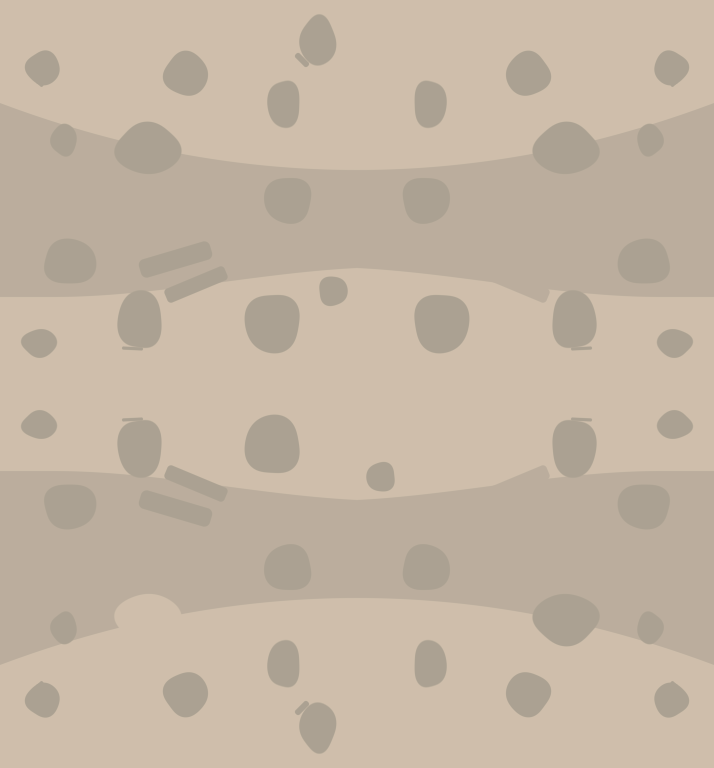
Give the GLSL for this pattern, as a Shadertoy shader.

```glsl
// Spots of one quadrant: centre, then radii, on a 714 x 768 sheet
const vec4 SPOTS[10] = vec4[](
    vec4(314, 316, 17, 17), vec4(171, 310, 22, 22),
    vec4(73, 280, 16.5, 24), vec4(209, 235, 32.5, 25.5),
    vec4(293, 244, 13, 16), vec4(69, 184, 24, 23.5),
    vec4(287, 122, 26.5, 23), vec4(217, 64, 22.5, 29.5),
    vec4(84.5, 61, 28, 30), vec4(317.5, 41, 17.5, 14));

float hash(float n) {
    return fract(sin(n * 127.1) * 43758.5453);
}

// Uneven pebble outline
float pebble(vec2 p, vec4 spot, float seed) {
    vec2 d = (p - spot.xy) / spot.zw;
    float a = atan(d.y, d.x);
    float rim = 1.0 + 0.045 * sin(3.0 * a + 6.283 * hash(seed))
                    + 0.03 * sin(4.0 * a + 6.283 * hash(seed + 20.0));
    return (length(d) - rim) * min(spot.z, spot.w);
}

// Slanted bar with rounded corners
float bar(vec2 p, vec2 a, vec2 b, float halfWidth, float corner) {
    vec2 dir = normalize(b - a);
    vec2 d = p - 0.5 * (a + b);
    vec2 local = abs(vec2(dot(d, dir), dot(d, vec2(-dir.y, dir.x))));
    vec2 e = local - vec2(0.5 * length(b - a), halfWidth) + corner;
    return length(max(e, 0.0)) + min(max(e.x, e.y), 0.0) - corner;
}

float cover(float dist, float pixel) {
    return 1.0 - smoothstep(-0.7 * pixel, 0.7 * pixel, dist);
}

void mainImage(out vec4 fragColor, in vec2 fragCoord) {
    vec2 q = (fragCoord / iResolution.xy - 0.5) * vec2(714, 768);
    vec2 p = abs(q);
    float pixel = 768.0 / iResolution.y;
    bool left = q.x < 0.0, low = q.y < 0.0;

    vec3 sand = vec3(0.81, 0.747, 0.67);
    vec3 clay = vec3(0.733, 0.68, 0.616);
    vec3 stone = vec3(0.672, 0.633, 0.572);

    // Curved bands, mirrored about the middle
    float t = p.x / 357.0;
    float inner = 116.9 - 29.9 * smoothstep(-0.1, 0.85, t);
    float outer = 214.0 + 67.0 * t * t;
    vec3 col = mix(sand, clay, cover(max(inner - p.y, p.y - outer), pixel));

    // Paired bars: stone on the left, clay on the right
    float bars = min(bar(p, vec2(217, 114), vec2(146, 135), 9.5, 6.0),
                     bar(p, vec2(191, 87), vec2(131, 112), 7.5, 4.0));
    col = mix(col, left ? stone : clay, cover(bars, pixel));

    // Mirrored spots; two of them take the ground colour
    for (int i = 0; i < 10; i++) {
        bool faded = low && (left ? i == 3 : i == 8);
        float spot = pebble(p, SPOTS[i], float(i) + 1.0);
        col = mix(col, faded ? sand : stone, cover(spot, pixel));
    }

    // Spots that break the mirror symmetry
    float odd = 1e3;
    if (left != low) odd = pebble(p, vec4(24, 93, 14.5, 15), 11.0);
    if (left) {
        odd = min(odd, pebble(p, vec4(39, 343, 18, 25), 12.0));
        odd = min(odd, bar(p, vec2(61, 330), vec2(49, 318), 3.0, 2.5));
    }

    // Small spurs below the spots
    odd = min(odd, bar(p, vec2(235, 36), vec2(214, 35), 1.6, 1.5));
    odd = min(odd, bar(p, vec2(320, 303), vec2(314, 298), 2.0, 1.5));
    col = mix(col, stone, cover(odd, pixel));

    fragColor = vec4(col, 1.0);
}
```
